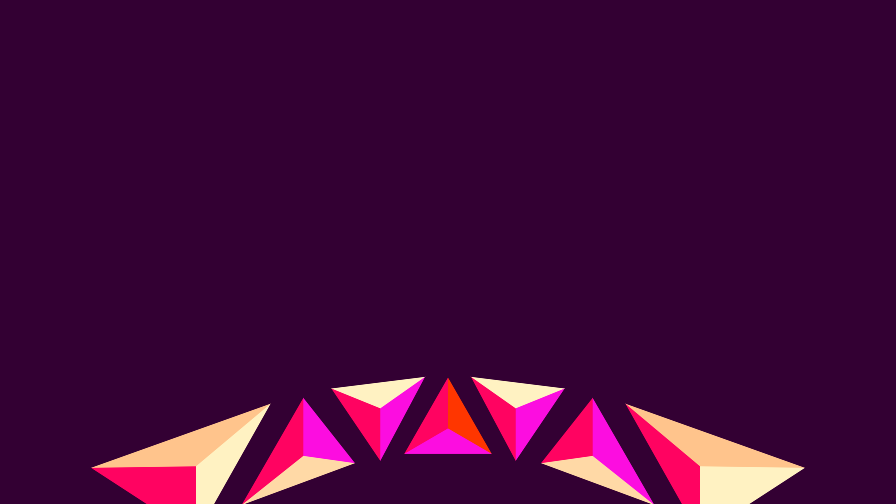
This background is drawn by a Shadertoy shader. Its source:

```glsl
#define BACKDROP vec3(0.20, 0.00, 0.20)
#define CRIMSON vec3(1.00, 0.01, 0.38)
#define ORANGE vec3(1.00, 0.21, 0.00)
#define MAGENTA vec3(0.99, 0.05, 0.88)
#define PEACH vec3(1.00, 0.77, 0.55)
#define SAND vec3(1.00, 0.85, 0.65)
#define CREAM vec3(1.00, 0.95, 0.76)
#define SOFTNESS 0.5

const int PYRAMIDS = 4;

// Corners on the right half, in canvas heights from the bottom centre
const vec2 TIP[PYRAMIDS] = vec2[](
    vec2(0.0, 0.251), vec2(0.1343, 0.0856), vec2(0.287, 0.2106), vec2(0.5, -0.0637));
const vec2 INNER[PYRAMIDS] = vec2[](
    vec2(-0.0868, 0.0995), vec2(0.0455, 0.2523), vec2(0.1845, 0.081), vec2(0.3519, 0.1991));
const vec2 OUTER[PYRAMIDS] = vec2[](
    vec2(0.0868, 0.0995), vec2(0.2315, 0.2292), vec2(0.4097, -0.0023), vec2(0.7083, 0.0718));
const float HUB_HEIGHT[PYRAMIDS] = float[](0.15, 0.1898, 0.0955, 0.0748);

// Face colours: the left face is crimson on every pyramid
const vec3 RIGHT_FACE[PYRAMIDS] = vec3[](ORANGE, MAGENTA, MAGENTA, CREAM);
const vec3 CAP_FACE[PYRAMIDS] = vec3[](MAGENTA, CREAM, SAND, PEACH);

float cross2(vec2 a, vec2 b) {
    return a.x * b.y - a.y * b.x;
}

// Distance from line ab, negative on the side holding the point inside
float edgeDistance(vec2 p, vec2 a, vec2 b, vec2 inside) {
    vec2 along = normalize(b - a);
    return -sign(cross2(along, inside - a)) * cross2(along, p - a);
}

float triangleDistance(vec2 p, vec2 a, vec2 b, vec2 c) {
    return max(edgeDistance(p, a, b, c),
           max(edgeDistance(p, b, c, a), edgeDistance(p, c, a, b)));
}

float coverage(float dist, float pixel) {
    return 1.0 - smoothstep(-SOFTNESS * pixel, SOFTNESS * pixel, dist);
}

void mainImage(out vec4 fragColor, in vec2 fragCoord) {
    float pixel = 1.0 / iResolution.y;
    vec2 p = (fragCoord - vec2(0.5 * iResolution.x, 0.0)) * pixel;
    float side = p.x < 0.0 ? -1.0 : 1.0;
    vec2 q = vec2(abs(p.x), p.y);
    vec3 color = BACKDROP;

    for (int i = 0; i < PYRAMIDS; i++) {
        vec2 hub = vec2(TIP[i].x, HUB_HEIGHT[i]);

        // Left and right faces meet at the upright ridge
        float ridge = side * hub.x - p.x;
        vec3 face = mix(CRIMSON, RIGHT_FACE[i], coverage(ridge, pixel));

        // The cap fills the wedge between the two slanted ridges
        float cap = max(edgeDistance(q, hub, INNER[i], OUTER[i]),
                        edgeDistance(q, hub, OUTER[i], INNER[i]));
        face = mix(face, CAP_FACE[i], coverage(cap, pixel));

        float body = triangleDistance(q, TIP[i], INNER[i], OUTER[i]);
        color = mix(color, face, coverage(body, pixel));
    }

    fragColor = vec4(color, 1.0);
}
```
